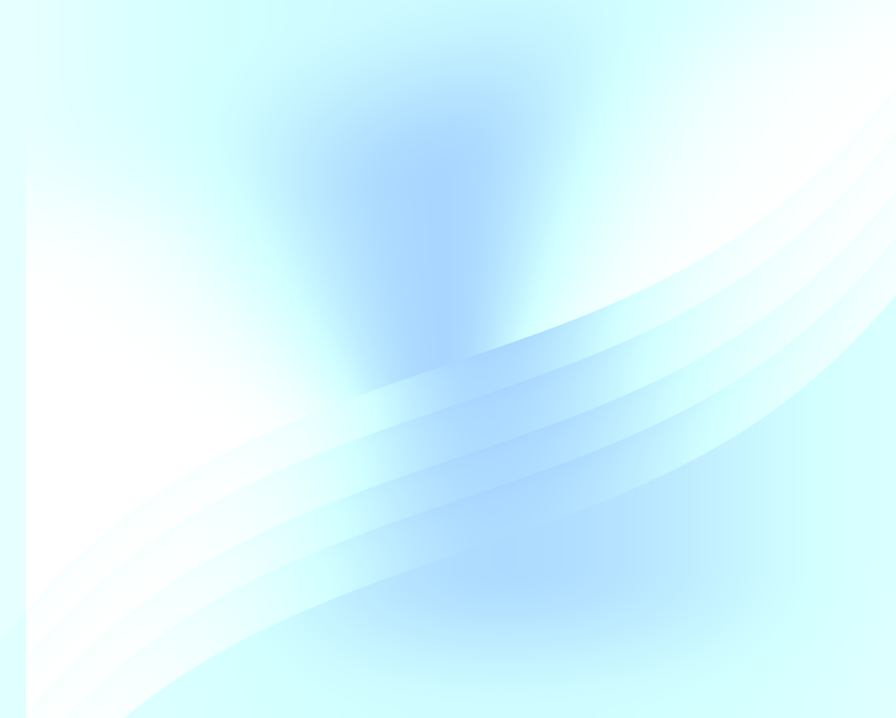
This background is drawn by a WebGL 1 fragment shader. Its source:

```glsl
precision highp float;
// Pale aqua backdrop: a soft blue funnel of light crossed by four sweeping translucent ribbons.
uniform vec2 u_resolution;

// Bell-shaped falloff with separate widths left and right of its centre.
float bell(float dx, float leftWidth, float rightWidth) {
  float s = dx / (dx < 0.0 ? leftWidth : rightWidth);
  return exp(-0.58 * s * s);
}

// Height of the S-shaped upper edge of ribbon i, counted from the top.
float ribbonEdge(float x, float i) {
  float u = x - 0.5 - 0.005 * i;
  float u2 = u * u;
  float middle = 0.3945 - 0.052 * i + 0.006 * mod(i, 2.0);
  return middle + u * (0.34 + 0.88 * u2 + u2 * u2);
}

// Funnel narrowing downwards, washed with aqua along the top.
float funnelTone(vec2 p, float top) {
  float depth = top - p.y;
  float dx = p.x - 0.485 - 0.03 * depth;
  float leftWidth = max(0.33 - 0.52 * depth, 0.05);
  float rightWidth = max(0.22 - 0.36 * depth, 0.05);
  float tone = 1.0 - 0.34 * bell(dx, leftWidth, rightWidth);
  float wash = 1.0 - smoothstep(-0.02, 0.2, depth + 0.25 * dx);
  return mix(tone, 0.8 + 0.5 * dx * dx, wash);
}

// Ribbons widen towards the bottom and are shaded under their upper edge.
float ribbonTone(float x, float i, float below) {
  float glow = bell(x - 0.53 - 0.008 * i, 0.09 + 0.025 * i, 0.115 + 0.028 * i);
  return 1.0 - 0.315 * glow - 0.03 * exp(-40.0 * max(below, 0.0));
}

// Broad blue pool under the ribbons, fading to aqua at the bottom.
float poolTone(vec2 p) {
  float dx = p.x - 0.56;
  float tone = 0.9 - 0.22 * bell(dx, 0.22, 0.26);
  float wash = 1.0 - smoothstep(0.0, 0.17, p.y);
  return mix(tone, 0.81 + 0.35 * dx * dx, wash);
}

void main() {
  vec2 p = gl_FragCoord.xy / u_resolution.x;
  float top = u_resolution.y / u_resolution.x;
  float soft = 1.0 / u_resolution.x;

  // Stack the layers from the top edge downwards.
  float tone = funnelTone(p, top);
  for (int k = 0; k < 5; k++) {
    float i = float(k);
    float below = ribbonEdge(p.x, i) - p.y;
    float layer = k < 4 ? ribbonTone(p.x, i + 1.0, below) : poolTone(p);
    tone = mix(tone, layer, smoothstep(-soft, soft, below));
  }

  // Narrow tinted strip at the left side.
  float firstBelow = ribbonEdge(p.x, 0.0) - p.y;
  float stripTone = min(tone, 0.9 - 0.02 * smoothstep(-soft, soft, firstBelow));
  tone = mix(stripTone, tone, smoothstep(-soft, soft, p.x - 0.029));

  // Red follows the tone, green runs ahead of it and blue stays full.
  gl_FragColor = vec4(clamp(vec3(tone, tone + 0.18, 1.0), 0.0, 1.0), 1.0);
}
```
